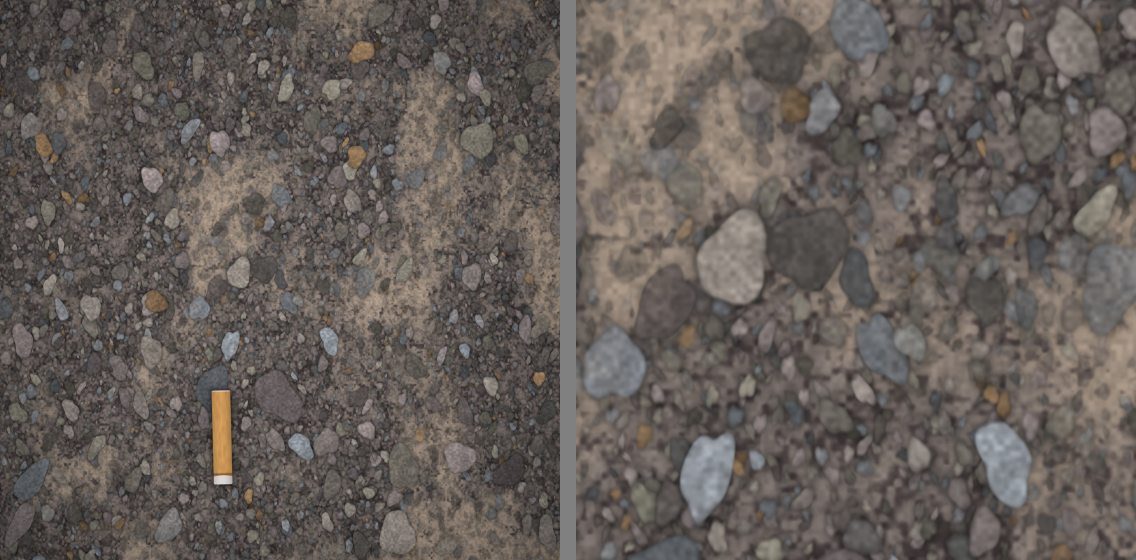
Left: the whole. Right: its middle third, enlarged.
A WebGL 2 fragment shader for this texture:

```glsl
#version 300 es
precision highp float;
// Worn gravel pavement: four layers of scattered, wobbly-edged stones, fine to
// coarse, lie on mottled mortar with sandy patches. A small paper-wrapped
// filter stub, drawn as a rounded box, rests on top under a soft vignette.

uniform vec2 u_resolution;
out vec4 fragColor;

const vec3 CREVICE = vec3(0.235, 0.205, 0.205);
const vec3 MORTAR = vec3(0.43, 0.395, 0.38);
const vec3 SAND = vec3(0.57, 0.51, 0.455);
const vec3 OCHRE = vec3(0.56, 0.43, 0.29);
const vec3 FILTER = vec3(0.77, 0.57, 0.33);
const vec3 PAPER = vec3(0.82, 0.80, 0.79);
const float STONE_DARK = 0.26;
const float STONE_LIGHT = 0.52;
const float EDGE_SOFTNESS = 0.0013;
const float RIM_SHADOW = 0.30;
const float RIM_WIDTH = 0.0022;
const float VIGNETTE = 0.70;
const vec2 STUB_CENTER = vec2(0.3965, 0.219);
const vec2 STUB_HALF = vec2(0.0168, 0.084);
const float STUB_TILT = 0.025;

vec3 hash3(vec2 p) {
    vec3 h = fract(p.xyx * vec3(0.1031, 0.1030, 0.0973));
    h += dot(h, h.yxz + 33.33);
    return fract((h.xxy + h.yzz) * h.zyx);
}

float noise(vec2 p) {
    vec2 i = floor(p), f = fract(p);
    f = f * f * (3.0 - 2.0 * f);
    float low = mix(hash3(i).x, hash3(i + vec2(1, 0)).x, f.x);
    float high = mix(hash3(i + vec2(0, 1)).x, hash3(i + vec2(1, 1)).x, f.x);
    return mix(low, high, f.y);
}

float fbm(vec2 p) {
    float sum = 0.0, amp = 0.5;
    for (int i = 0; i < 4; i++) {
        sum += amp * noise(p);
        p = mat2(1.6, 1.2, -1.2, 1.6) * p + 17.3;
        amp *= 0.5;
    }
    return sum / 0.9375;
}

vec2 rotate(vec2 p, float a) {
    float c = cos(a), s = sin(a);
    return vec2(c * p.x + s * p.y, c * p.y - s * p.x);
}

// Greys drifting between olive, mauve and slate, with a rare ochre stone
vec3 stoneColor(vec3 rnd) {
    float tone = mix(STONE_DARK, STONE_LIGHT, rnd.x);
    vec3 tint = mix(vec3(1.04, 1.01, 0.91), vec3(1.05, 0.96, 0.97), rnd.y);
    tint = mix(tint, vec3(0.95, 0.99, 1.04), smoothstep(0.65, 0.9, rnd.z));
    return mix(tone * tint, OCHRE * (0.65 + 0.5 * rnd.x), 0.75 * step(rnd.z, 0.035));
}

// Paints one layer of stones; size is the largest radius in cells
vec3 addStones(vec3 col, vec2 p, float cells, float share, float size, float seed, float cover) {
    vec2 g = p * cells, home = floor(g);
    float grain = noise(p * 260.0) - 0.5 + 0.8 * (noise(p * 75.0) - 0.5);
    for (int k = 0; k < 9; k++) {
        vec2 id = home + vec2(k % 3 - 1, k / 3 - 1);
        vec3 place = hash3(id + seed);
        if (place.z > share) continue;
        vec3 form = hash3(id + seed + 57.0);
        vec3 shade = hash3(id + seed + 113.0);
        float radius = size * mix(0.45, 1.0, form.y * form.y);
        vec2 q = rotate(g - id - 0.5 - 0.8 * (place.xy - 0.5), 1.5 * (form.x - 0.5));
        q /= radius * vec2(mix(0.5, 0.95, form.z), 1.15);
        float a = atan(q.y, q.x);
        float outline = 1.0 + 0.11 * sin(2.0 * a + 40.0 * form.x)
            + 0.10 * sin(3.0 * a + 40.0 * form.y) + 0.05 * sin(5.0 * a + 40.0 * form.z);
        float d = (length(q) - outline) * radius * 0.8 / cells;
        col *= 1.0 - RIM_SHADOW * cover * exp(-max(d, 0.0) / RIM_WIDTH);
        vec3 stone = stoneColor(shade) * (1.0 + 0.20 * grain + 0.05 * dot(q, vec2(-0.5, 0.8)));
        stone *= 1.0 - 0.14 * smoothstep(-0.003, 0.0, d);
        col = mix(col, stone, cover * smoothstep(EDGE_SOFTNESS, -EDGE_SOFTNESS, d));
    }
    return col;
}

vec3 addStub(vec3 col, vec2 p) {
    vec2 q = rotate(p - STUB_CENTER, STUB_TILT);
    vec2 b = abs(q) - STUB_HALF + 0.003;
    float d = length(max(b, 0.0)) + min(max(b.x, b.y), 0.0) - 0.003;
    col *= 1.0 - 0.5 * exp(-max(d, 0.0) / 0.005);
    float across = q.x / STUB_HALF.x;
    vec3 wrap = FILTER * (0.94 + 0.12 * noise(p * vec2(420.0, 90.0)));
    float bottom = smoothstep(-0.067, -0.069, q.y + 0.002 * across * across);
    float top = smoothstep(0.080, 0.082, q.y);
    wrap *= 1.0 - 0.35 * smoothstep(0.004, 0.0, abs(q.y + 0.066)) * (1.0 - bottom);
    wrap = mix(wrap, PAPER, max(bottom, 0.6 * top));
    wrap *= 1.05 - 0.20 * across * across - 0.04 * across;
    return mix(col, wrap, smoothstep(EDGE_SOFTNESS, -EDGE_SOFTNESS, d));
}

void main() {
    vec2 p = gl_FragCoord.xy / u_resolution;

    // Mortar with sandy patches
    float grit = 0.6 * fbm(p * 65.0) + 0.4 * noise(p * 240.0);
    float sand = smoothstep(0.48, 0.72, fbm(p * vec2(8.0, 6.0) + 4.0));
    vec3 col = mix(CREVICE, mix(MORTAR, SAND, sand), smoothstep(0.22, 0.62, grit + 0.18 * sand));

    // Stones, fine to coarse
    float bare = 1.0 - 0.6 * sand;
    col = addStones(col, p, 92.0, 0.75, 0.55, 11.0, 0.85 * bare);
    col = addStones(col, p, 44.0, 0.62, 0.52, 211.0, 0.9 * bare);
    col = addStones(col, p, 21.0, 0.48, 0.48, 431.0, 1.0 - 0.35 * sand);
    col = addStones(col, p, 9.0, 0.27, 0.40, 677.0, 0.92);

    // Fine speckle, vignette, then the stub
    col *= 1.06 + 0.22 * (noise(p * 300.0 + 9.0) - 0.5);
    vec2 c = p - 0.5;
    col *= 1.12 - VIGNETTE * dot(c, c);
    fragColor = vec4(addStub(col, p), 1.0);
}
```
